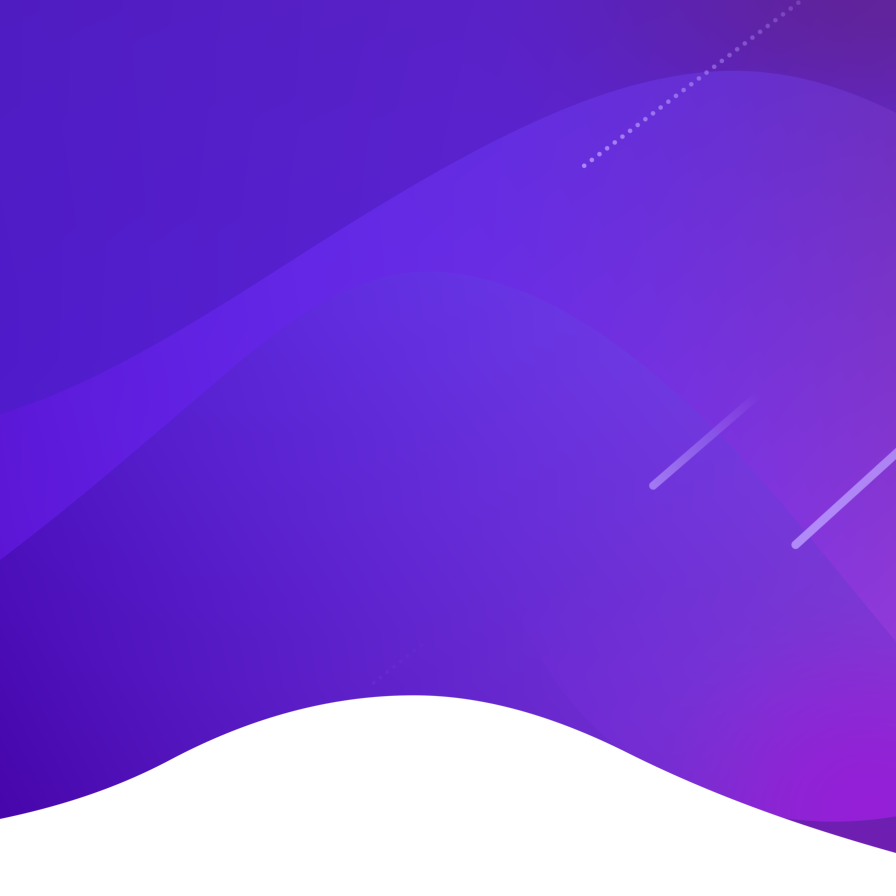
Write a Shadertoy shader that draws this background.

```glsl
// Layered violet waves with slanted light streaks above a white rolling hill.

const vec3 STREAK = vec3(0.74, 0.62, 1.0);
const vec3 MAGENTA = vec3(0.58, 0.12, 0.84);
const vec3 PLUM = vec3(0.43, 0.12, 0.70);

// Cubic between two knots, each holding (x, height, slope)
float cubic(float x, vec3 a, vec3 b) {
    float w = b.x - a.x;
    float t = (x - a.x) / w;
    float s = 1.0 - t;
    return s * s * ((1.0 + 2.0 * t) * a.y + t * w * a.z)
         + t * t * ((3.0 - 2.0 * t) * b.y - s * w * b.z);
}

// Smooth height curve through five knots
float wave(float x, vec3 a, vec3 b, vec3 c, vec3 d, vec3 e) {
    if (x < b.x) return cubic(x, a, b);
    if (x < c.x) return cubic(x, b, c);
    if (x < d.x) return cubic(x, c, d);
    return cubic(x, d, e);
}

// Antialiased coverage of the negative side of a distance
float cover(float dist, float px) {
    return 1.0 - smoothstep(-px, px, dist);
}

// Gradient between four corner colours
vec3 corners(vec2 p, vec3 bl, vec3 br, vec3 tl, vec3 tr) {
    return mix(mix(bl, br, p.x), mix(tl, tr, p.x), p.y);
}

// Rounded streak whose opacity runs from fade.x to fade.y
float streak(vec2 p, vec2 a, vec2 b, float radius, vec2 fade, float px) {
    vec2 ab = b - a;
    float t = clamp(dot(p - a, ab) / dot(ab, ab), 0.0, 1.0);
    return cover(length(p - a - ab * t) - radius, px) * mix(fade.x, fade.y, t);
}

// Row of evenly spaced dots along a segment
float dots(vec2 p, vec2 a, vec2 b, float count, float radius, vec2 fade, float px) {
    vec2 ab = b - a;
    float t = clamp(dot(p - a, ab) / dot(ab, ab), 0.0, 1.0);
    t = floor(t * count + 0.5) / count;
    return cover(length(p - a - ab * t) - radius, px) * mix(fade.x, fade.y, t);
}

vec3 skyColor(vec2 p) {
    vec3 c = corners(p, vec3(0.31, 0.10, 0.84), vec3(0.42, 0.18, 1.00),
                        vec3(0.31, 0.11, 0.76), vec3(0.38, 0.15, 0.80));
    float corner = smoothstep(0.5, 1.0, p.x) * smoothstep(0.75, 1.0, p.y);
    return c - vec3(0.0, 0.01, 0.19) * corner;
}

vec3 bandColor(vec2 p) {
    vec3 c = corners(p, vec3(0.36, 0.06, 0.82), vec3(0.63, 0.24, 0.90),
                        vec3(0.36, 0.12, 0.86), vec3(0.40, 0.18, 0.73));
    return c + vec3(-0.01, 0.02, 0.08) * 4.0 * p.x * (1.0 - p.x);
}

// Front wave with a large disc glowing at the lower right
vec3 frontColor(vec2 p, float px) {
    vec3 c = corners(p, vec3(0.27, 0.01, 0.65), vec3(0.50, 0.19, 0.77),
                        vec3(0.34, 0.14, 0.86), vec3(0.46, 0.28, 0.93));
    c += vec3(0.0, 0.02, 0.05) * 4.0 * p.x * (1.0 - p.x);
    vec2 radii = vec2(0.371, 0.344);
    float dist = (length((p - vec2(0.931, 0.427)) / radii) - 1.0) * radii.y;
    float inside = cover(dist, px);
    float glow = 1.0 - smoothstep(0.0, 0.26, length(p - vec2(0.97, 0.09)));
    c += vec3(0.02, 0.005, 0.02) * inside * (1.0 - smoothstep(0.18, 0.36, p.y));
    c = mix(c, MAGENTA, inside * glow);
    return mix(c, PLUM, (1.0 - inside) * smoothstep(0.75, 0.88, p.x));
}

void mainImage(out vec4 fragColor, in vec2 fragCoord) {
    vec2 p = fragCoord / iResolution.xy;
    float px = 0.8 / min(iResolution.x, iResolution.y);

    // Wave outlines
    float band = wave(p.x, vec3(0.0, 0.538, 0.30), vec3(0.33, 0.712, 0.64),
        vec3(0.575, 0.854, 0.48), vec3(0.82, 0.921, 0.0), vec3(1.0, 0.874, -0.5));
    float front = wave(p.x, vec3(0.0, 0.375, 0.75), vec3(0.26, 0.59, 0.85),
        vec3(0.475, 0.697, 0.0), vec3(0.78, 0.538, -0.95), vec3(1.0, 0.284, -1.18));
    float hill = wave(p.x, vec3(0.0, 0.086, 0.21), vec3(0.19, 0.152, 0.53),
        vec3(0.462, 0.224, 0.0), vec3(0.70, 0.160, -0.5), vec3(1.0, 0.048, -0.28));

    // Violet layers, back to front
    vec3 color = skyColor(p);
    color = mix(color, bandColor(p), cover(p.y - band, px));
    color = mix(color, frontColor(p, px), cover(p.y - front, px));

    // Slanted streaks and dotted trails
    float light = dots(p, vec2(0.652, 0.815), vec2(0.891, 0.997), 28.0, 0.0025, vec2(0.8, 0.25), px);
    light += dots(p, vec2(0.417, 0.238), vec2(0.470, 0.280), 7.0, 0.002, vec2(0.08, 0.03), px);
    light += streak(p, vec2(0.729, 0.458), vec2(0.848, 0.561), 0.0045, vec2(0.65, 0.0), px);
    light += streak(p, vec2(0.888, 0.392), vec2(1.02, 0.512), 0.0047, vec2(0.82, 0.72), px);
    color = mix(color, STREAK, light);

    // White foreground hill
    color = mix(color, vec3(1.0), cover(p.y - hill, px));
    fragColor = vec4(color, 1.0);
}
```
